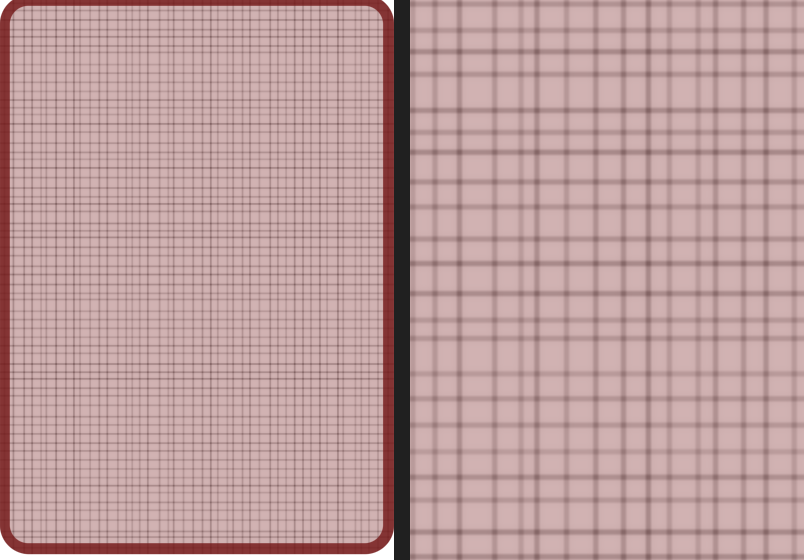
Left, the full canvas; right, a detail of the centre.
Write a Shadertoy shader that draws this pattern.

```glsl
// Dark red rounded frame around a pale rose panel woven with uneven thin lines.

float hash(float n) {
    n = fract(n * 0.1031);
    n *= n + 33.33;
    n *= n + n;
    return fract(n);
}

float roundedBox(vec2 p, vec2 halfSize, float radius) {
    vec2 q = abs(p) - halfSize + radius;
    return length(max(q, 0.0)) + min(max(q.x, q.y), 0.0) - radius;
}

// Darkness of parallel threads, one per cell, jittered in place and strength
float threads(float x, float pitch, float seed) {
    float cell = floor(x / pitch);
    float dark = 0.0;
    for (float i = -1.0; i <= 1.0; i++) {
        float id = cell + i;
        float center = (id + 0.5 + 0.5 * (hash(id + seed) - 0.5)) * pitch;
        float d = abs(x - center);
        float strength = mix(0.075, 0.145, hash(id + seed + 71.0));
        float core = 1.0 - smoothstep(0.0004, 0.0027, d);
        float halo = 1.0 - smoothstep(0.001, 0.006, d);
        dark += strength * (core + 0.1 * halo);
    }
    return dark;
}

void mainImage(out vec4 fragColor, in vec2 fragCoord) {
    // Canvas height is one unit, x is measured from the middle
    vec2 p = (fragCoord - vec2(0.5 * iResolution.x, 0.0)) / iResolution.y;
    float aa = 0.75 / iResolution.y;

    // Frame and panel; the frame runs slightly past the top
    float frame = roundedBox(p - vec2(0.0, 0.5097), vec2(0.352, 0.4993), 0.052);
    float panel = roundedBox(p - vec2(-0.001, 0.5098), vec2(0.3333, 0.4798), 0.033);

    // 44 threads across the panel, 61 up it
    vec2 q = p - vec2(-0.3343, 0.030);
    float weave = threads(q.x, 0.6666 / 44.0, 120.0)
                + threads(q.y, 0.9596 / 61.0, 310.0);

    // Threads show only faintly on the frame
    vec3 frameColor = vec3(0.52, 0.205, 0.205) - 0.2 * weave;
    vec3 panelColor = vec3(0.818, 0.698, 0.698) - weave;

    vec3 color = mix(frameColor, vec3(1.0), smoothstep(-aa, aa, frame));
    color = mix(panelColor, color, smoothstep(-aa, aa, panel));
    fragColor = vec4(color, 1.0);
}
```
